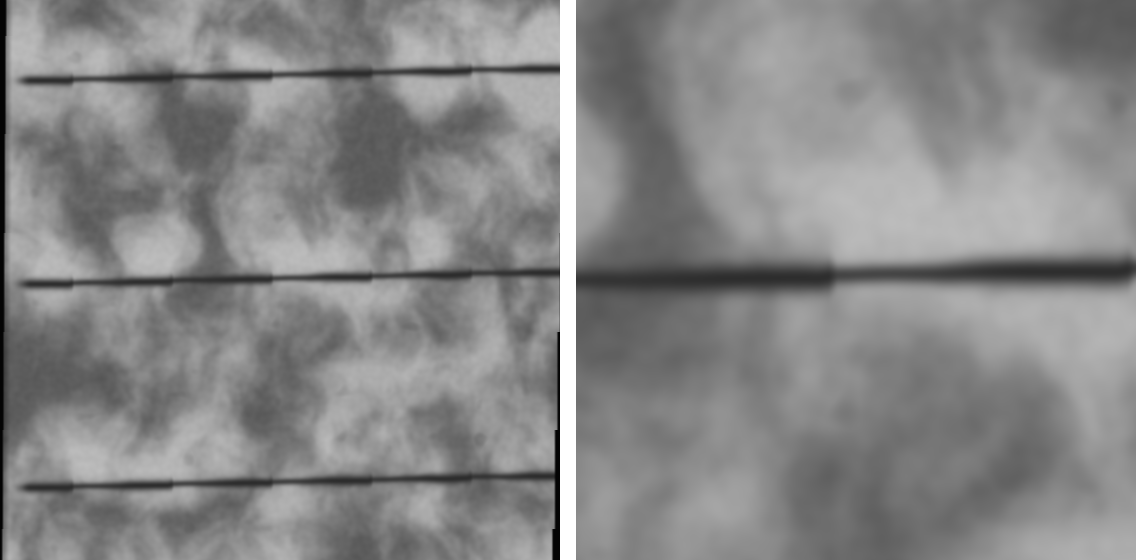
Left: the whole. Right: its middle third, enlarged.
Give the GLSL for this texture, as a WebGL 1 fragment shader.

```glsl
precision highp float;
// A weathered grey panel crossed by three slightly tilted dark grooves.
// Warped gradient noise makes the stains and streaks; the grooves repeat with
// fract and climb in small stairs, and the panel's sides step over black.
uniform vec2 u_resolution;

// Tones
const float PALE = 0.69;
const float STAINED = 0.36;
const float GROOVE = 0.17;
const float BACKING = 0.015;

// Grooves
const float PITCH = 0.3635;         // distance between grooves
const float FIRST_GROOVE = 0.1285;  // height of the lowest one at the left
const float STAIR = 0.178;          // length of one stair
const float STAIR_START = 0.134;
const float RISE = 0.0041;          // climb per stair
const float THIN = 0.0062;
const float THICK = 0.0092;

// Stains
const vec2 STAIN_SCALE = vec2(6.3, 5.2);
const vec2 STREAK_SCALE = vec2(21.0, 3.6);
const float WARP = 0.035;
const float GRAIN = 0.022;

// Sides of the panel
const float SIDE_STAIR = 0.176;
const float SIDE_START = 0.056;
const float SIDE_SOFT = 0.0025;

vec2 gradientAt(vec2 cell) {
  float angle = 6.28318 * fract(sin(dot(cell, vec2(127.1, 311.7))) * 43758.5);
  return vec2(cos(angle), sin(angle));
}

float gradientNoise(vec2 p) {
  vec2 i = floor(p);
  vec2 f = p - i;
  vec2 u = f * f * f * (f * (f * 6.0 - 15.0) + 10.0);
  vec2 e = vec2(1.0, 0.0);
  float low = mix(dot(gradientAt(i), f),
                  dot(gradientAt(i + e.xy), f - e.xy), u.x);
  float high = mix(dot(gradientAt(i + e.yx), f - e.yx),
                   dot(gradientAt(i + e.xx), f - e.xx), u.x);
  return mix(low, high, u.y);
}

float fbm(vec2 p) {
  float sum = 0.0;
  float gain = 1.0;
  for (int octave = 0; octave < 4; octave++) {
    sum += gain * gradientNoise(p);
    p = mat2(1.6, 1.2, -1.2, 1.6) * p + 7.3;
    gain *= 0.5;
  }
  return sum;
}

// Stain strength; v runs from 0 at a groove to 1 at the next one above
float stainAmount(vec2 p, float v) {
  vec2 bend = vec2(gradientNoise(p * 9.0 + 3.7), gradientNoise(p * 9.0 + 41.2));
  vec2 q = p + WARP * bend;
  float blotch = fbm(q * STAIN_SCALE + vec2(12.4, 5.8));
  float streak = gradientNoise(q * STREAK_SCALE + 19.5);
  float patches = smoothstep(-0.2, 0.4, gradientNoise(p * 3.1 + 27.6));
  float speck = smoothstep(0.38, 0.62, gradientNoise(p * 25.0 + 8.1));
  float middle = smoothstep(0.05, 0.5, v) * (1.0 - smoothstep(0.7, 1.0, v));
  float level = blotch + 0.35 * streak * patches + 0.15 * speck;
  return smoothstep(-0.5, 0.62, level + 0.28 * middle - 0.12);
}

// Soft groove coverage; each stair swells, then drops back to thin
float grooveAmount(float x, float offset) {
  float phase = fract((x - STAIR_START) / STAIR);
  float swell = smoothstep(0.15, 0.65, phase)
              * (1.0 - smoothstep(0.96, 1.0, phase));
  float d = offset / mix(THIN, THICK, swell);
  float start = smoothstep(0.018, 0.055, x);
  return exp(-d * d) * mix(0.8, 0.98, swell) * start;
}

void main() {
  vec2 uv = gl_FragCoord.xy / u_resolution;
  float soft = max(SIDE_SOFT, 1.0 / u_resolution.x);

  // Height of the grooves, halfway between a smooth tilt and stairs
  float run = (uv.x - STAIR_START) / STAIR;
  float stairs = floor(run) + smoothstep(0.92, 1.0, fract(run));
  float climb = RISE * (mix(run, stairs, 0.5) + 0.75);
  float wobble = 0.0012 * gradientNoise(vec2(uv.x * 24.0, 2.6));
  float row = (uv.y - FIRST_GROOVE - climb - wobble) / PITCH;
  float v = fract(row);
  float offset = (fract(row + 0.5) - 0.5) * PITCH;

  // Stained surface, with a pale band above each groove
  float tone = mix(PALE, STAINED, stainAmount(uv, v));
  tone += 0.035 * smoothstep(0.0, 0.08, v) * (1.0 - smoothstep(0.1, 0.35, v));
  tone += GRAIN * (gradientNoise(uv * 85.0) + gradientNoise(uv * 47.0 + 5.3));
  tone = mix(tone, GROOVE, grooveAmount(uv.x, offset));

  // Stepped sides, shaded near the left
  float level = floor((uv.y - SIDE_START) / SIDE_STAIR);
  float left = 0.0052 + 0.0012 * level;
  float right = 0.991 + 0.0045 * level;
  tone *= mix(0.72, 1.0, smoothstep(left, left + 0.014, uv.x));
  float inside = smoothstep(left - soft, left + soft, uv.x)
               * (1.0 - smoothstep(right - soft, right + soft, uv.x));
  tone = mix(BACKING, tone, inside);

  gl_FragColor = vec4(vec3(clamp(tone, 0.0, 1.0)), 1.0);
}
```
